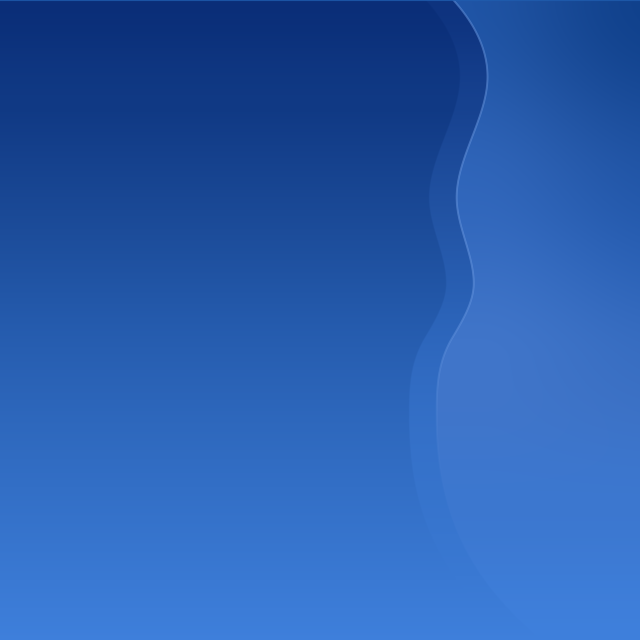
Reproduce this background procedurally as a Shadertoy shader.

```glsl
// Knots of the wavy edge: depth from the top, x position, slope
const vec3 KNOTS[7] = vec3[7](
    vec3(0.0, 0.7083, 0.9), vec3(0.1198, 0.7617, 0.0),
    vec3(0.3086, 0.7135, 0.0), vec3(0.4427, 0.7402, 0.0),
    vec3(0.5273, 0.707, -0.6), vec3(0.6471, 0.6823, 0.0),
    vec3(1.0, 0.8464, 1.2));

// Cubic Hermite curve through the knots
float edgeX(float depth) {
    int i = 0;
    while (i < 5 && depth > KNOTS[i + 1].x) i++;
    vec3 a = KNOTS[i], b = KNOTS[i + 1];
    float span = b.x - a.x;
    float t = (depth - a.x) / span;
    float s = 1.0 - t;
    return mix(a.y, b.y, t * t * (3.0 - 2.0 * t))
         + span * t * s * (s * a.z - t * b.z);
}

// Deep blue at the top, bright blue at the bottom
vec3 leftGradient(float depth) {
    vec3 c = mix(vec3(10, 46, 120), vec3(16, 57, 132), smoothstep(0.0, 0.17, depth));
    c = mix(c, vec3(26, 73, 150), clamp((depth - 0.17) / 0.163, 0.0, 1.0));
    c = mix(c, vec3(36, 90, 172), clamp((depth - 0.333) / 0.167, 0.0, 1.0));
    c = mix(c, vec3(46, 104, 189), clamp((depth - 0.5) / 0.167, 0.0, 1.0));
    c = mix(c, vec3(62, 127, 219), clamp((depth - 0.667) / 0.333, 0.0, 1.0));
    return c / 255.0;
}

// Lighter panel with a hazy middle and a shaded upper right corner
vec3 rightGradient(vec2 p) {
    vec3 c = mix(vec3(32, 88, 173), vec3(48, 102, 187), smoothstep(0.0, 0.32, p.y));
    c = mix(c, vec3(64, 117, 201), smoothstep(0.28, 0.56, p.y));
    c = mix(c, vec3(60, 119, 207), smoothstep(0.6, 0.8, p.y));
    c = mix(c, vec3(62, 127, 219), smoothstep(0.78, 1.0, p.y));
    float side = smoothstep(0.75, 1.05, p.x);
    c -= vec3(13, 12, 12) * side * (1.0 - smoothstep(0.4, 0.8, p.y));
    c -= vec3(4, 12, 22) * smoothstep(0.45, 0.0, length(p - vec2(1.0, 0.0)));
    return c / 255.0;
}

void mainImage(out vec4 fragColor, in vec2 fragCoord) {
    vec2 p = fragCoord / iResolution.xy;
    p.y = 1.0 - p.y;
    vec2 pixel = 1.0 / iResolution.xy;

    // Approximate perpendicular distance to the wavy edge
    float x = edgeX(p.y);
    float slope = (edgeX(p.y + 0.001) - edgeX(p.y - 0.001)) / 0.002;
    float stretch = sqrt(1.0 + slope * slope);
    float dist = (p.x - x) / stretch;
    float bandDist = (p.x - x + 0.043) / stretch;

    vec3 color = leftGradient(p.y);

    // Translucent band beside the edge
    float band = smoothstep(-pixel.x, pixel.x, bandDist);
    float bandFade = mix(0.5, 1.0, smoothstep(0.0, 0.25, p.y))
                   * (1.0 - smoothstep(0.55, 0.95, p.y));
    color += vec3(0.028, 0.037, 0.05) * band * bandFade;

    // Panel and its fine bright rim
    color = mix(color, rightGradient(p), smoothstep(-pixel.x, pixel.x, dist));
    float rim = 1.0 - smoothstep(0.0006, 0.0006 + 1.2 * pixel.x, abs(dist));
    color = mix(color, vec3(0.44, 0.62, 0.9), 0.45 * rim * (1.0 - smoothstep(0.4, 0.8, p.y)));

    // Thin line along the top
    float topLine = 1.0 - smoothstep(0.001, 0.001 + pixel.y, p.y);
    color = mix(color, vec3(0.12, 0.36, 0.68), 0.8 * topLine);

    fragColor = vec4(color, 1.0);
}
```
